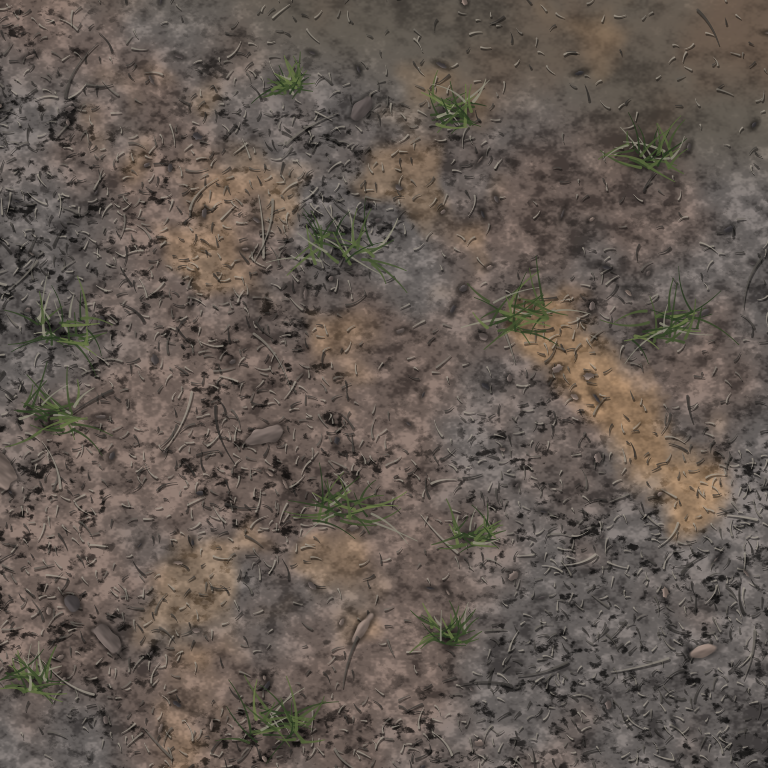
A Shadertoy shader for this texture:

```glsl
const vec3 SOIL_DARK = vec3(0.25, 0.235, 0.23);
const vec3 SOIL_MID = vec3(0.385, 0.365, 0.355);
const vec3 SOIL_LIGHT = vec3(0.52, 0.49, 0.475);
const vec3 SUNLIT = vec3(0.64, 0.51, 0.38);
const vec3 STRAW_PALE = vec3(0.62, 0.59, 0.54);
const vec3 STRAW_DARK = vec3(0.20, 0.19, 0.18);
const vec3 GRASS_DARK = vec3(0.15, 0.21, 0.12);
const vec3 GRASS_LIGHT = vec3(0.42, 0.47, 0.28);
const vec3 CHIP_DARK = vec3(0.24, 0.23, 0.24);
const vec3 CHIP_PALE = vec3(0.57, 0.50, 0.46);
const vec2 SUN_START = vec2(0.71, 0.58);
const vec2 SUN_END = vec2(0.90, 0.35);
const float SUN_WIDTH = 0.065;
const float TUFT_CELLS = 4.0;
const float TUFT_SHARE = 0.65;
const int BLADES = 34;
const float BLADE_LENGTH = 0.075;
const float BLADE_WIDTH = 0.0021;
const float SOFTNESS = 0.0009;

vec3 hash3(vec2 p) {
    vec3 q = fract(p.xyx * vec3(0.1031, 0.1030, 0.0973));
    q += dot(q, q.yxz + 33.33);
    return fract((q.xxy + q.yzz) * q.zyx);
}

float noise(vec2 p) {
    vec2 i = floor(p), f = fract(p);
    f = f * f * (3.0 - 2.0 * f);
    float low = mix(hash3(i).x, hash3(i + vec2(1, 0)).x, f.x);
    float high = mix(hash3(i + vec2(0, 1)).x, hash3(i + vec2(1, 1)).x, f.x);
    return mix(low, high, f.y);
}

float fbm(vec2 p) {
    float sum = 0.0, weight = 0.5;
    for (int i = 0; i < 4; i++) {
        sum += weight * noise(p);
        p = mat2(1.6, 1.2, -1.2, 1.6) * p + 17.3;
        weight *= 0.55;
    }
    return sum / 1.01;
}

float softEdge() {
    return max(SOFTNESS, 0.7 / iResolution.y);
}

mat2 turn(float a) {
    return mat2(cos(a), -sin(a), sin(a), cos(a));
}

// Tapered, bent fibre starting at the origin
float strand(vec2 q, float angle, float len, float bend, float width) {
    q = turn(angle) * q;
    float t = clamp(q.x / len, 0.0, 1.0);
    float d = length(q - len * vec2(t, bend * t * t));
    float w = width * (1.0 - 0.7 * t);
    return 1.0 - smoothstep(w - softEdge(), w + softEdge(), d);
}

// Upper right ground is smooth and bare
float bareness(vec2 p) {
    return smoothstep(0.0, 0.14, p.y + 0.25 * p.x - 0.95 + 0.12 * (noise(p * 7.0) - 0.5));
}

float litterAmount(vec2 p) {
    return smoothstep(0.36, 0.62, fbm(p * 5.5 + 40.0)) * (1.0 - 0.85 * bareness(p));
}

vec3 soil(vec2 p) {
    float bare = bareness(p);
    float litter = litterAmount(p);
    vec2 ground = p * vec2(1.0, 1.3);
    float broad = fbm(ground * 5.0 + 9.0) - 0.5;
    float grain = fbm(ground * 48.0) - 0.5;
    float speckle = noise(ground * 260.0) - 0.5;
    float tone = 0.52 + 0.8 * broad + (1.35 * grain + 0.28 * speckle) * mix(1.0, 0.4, bare) - 0.1 * bare;
    vec3 color = mix(SOIL_DARK, SOIL_MID, smoothstep(0.05, 0.5, tone));
    color = mix(color, SOIL_LIGHT, smoothstep(0.5, 0.95, tone));
    color *= mix(vec3(1.0), vec3(1.08, 0.99, 0.94), smoothstep(0.4, 0.65, fbm(p * 4.0 + 70.0)));
    color *= mix(vec3(1.0), vec3(0.99, 0.97, 0.90), bare);
    float crevice = smoothstep(0.56, 0.78, fbm(ground * 75.0 + 5.0));
    color *= 1.0 - (0.2 + 0.5 * litter) * crevice * (1.0 - bare);

    // Sunlit streak and stray warm spots
    vec2 axis = SUN_END - SUN_START, rel = p - SUN_START;
    float along = clamp(dot(rel, axis) / dot(axis, axis), 0.0, 1.0);
    float edge = length(rel - axis * along) + 0.07 * (fbm(p * 16.0) - 0.5);
    float sun = 1.0 - smoothstep(0.3 * SUN_WIDTH, SUN_WIDTH, edge);
    sun = max(sun, 0.6 * smoothstep(0.66, 0.78, fbm(p * 4.5 + 23.0)));
    return mix(color, SUNLIT * (0.78 + 0.45 * tone), 0.75 * sun);
}

void addStraw(inout vec3 color, vec2 p, float cells, float len, float width, float share) {
    for (int k = 0; k < 9; k++) {
        vec2 cell = floor(p * cells) + vec2(k % 3 - 1, k / 3 - 1);
        vec3 h = hash3(cell + cells * 3.0), g = hash3(cell + cells * 7.0 + 50.0);
        vec2 root = (cell + h.xy) / cells;
        if (h.z > share * (0.25 + litterAmount(root))) continue;
        float size = len * mix(0.35, 1.0, g.y);
        float angle = 6.283 * g.x, bend = 1.2 * (g.z - 0.5);
        vec2 q = p - root;
        color *= 1.0 - 0.4 * strand(q + vec2(-0.001, 0.0025), angle, size, bend, width * 1.4);
        vec3 tint = mix(STRAW_DARK, STRAW_PALE, smoothstep(0.1, 0.8, fract(h.z * 91.7)));
        color = mix(color, tint, 0.75 * strand(q, angle, size, bend, width));
    }
}

// Clods, bark pieces and dry leaf chips
void addChips(inout vec3 color, vec2 p, float cells, float size, float share) {
    for (int k = 0; k < 9; k++) {
        vec2 cell = floor(p * cells) + vec2(k % 3 - 1, k / 3 - 1);
        vec3 h = hash3(cell + cells * 11.0), g = hash3(cell + cells * 5.0 + 90.0);
        if (h.z > share) continue;
        vec2 q = turn(3.14 * g.x) * (p - (cell + h.xy) / cells);
        vec2 extent = size * mix(0.4, 1.0, g.y) * vec2(1.0, mix(0.3, 0.75, g.z));
        float d = (length(q / extent) - 1.0) * extent.y + 0.5 * extent.y * (noise(q / size * 3.0 + cell) - 0.5);
        color *= 1.0 - 0.4 * (1.0 - smoothstep(0.0, 0.006, d));
        float shade = 0.9 + 0.2 * q.y / extent.y + 0.25 * (noise(q * vec2(90.0, 300.0)) - 0.5);
        vec3 tint = mix(CHIP_DARK, CHIP_PALE, fract(g.y * 37.0)) * shade;
        color = mix(color, tint, 1.0 - smoothstep(-softEdge(), softEdge(), d));
    }
}

void addTufts(inout vec3 color, vec2 p) {
    for (int k = 0; k < 9; k++) {
        vec2 cell = floor(p * TUFT_CELLS) + vec2(k % 3 - 1, k / 3 - 1);
        vec3 h = hash3(cell + 31.0);
        vec2 center = (cell + 0.15 + 0.7 * h.xy) / TUFT_CELLS;
        vec2 q = p - center;
        if (h.z > TUFT_SHARE || length(q) > 0.15) continue;
        float size = mix(0.5, 1.0, fract(h.z * 53.0)) * (1.0 - 0.5 * bareness(center));
        float shadow = exp(-dot(q, q * vec2(1.0, 2.2)) / (0.0016 * size * size));
        color *= 1.0 - 0.6 * shadow * smoothstep(0.2, 0.65, fbm(p * 50.0));
        for (int i = 0; i < BLADES; i++) {
            vec3 b = hash3(cell * 9.0 + vec2(i, 3 * i + 7)), c = hash3(cell * 5.0 + vec2(2 * i + 60, i));
            vec2 root = size * vec2(0.09, 0.045) * (vec2(b.x, c.x) - 0.5);
            float angle = mix(-0.7, 3.85, b.y);
            float len = BLADE_LENGTH * size * mix(0.3, 1.0, b.z);
            float blade = strand(q - root, angle, len, 0.9 * (c.y - 0.5), BLADE_WIDTH * mix(0.6, 1.1, c.z));
            vec3 tint = mix(GRASS_DARK, GRASS_LIGHT, c.z * c.z);
            tint = mix(tint, STRAW_PALE, 0.8 * step(0.86, fract(c.x * 17.0)));
            color = mix(color, tint, 0.85 * blade);
        }
    }
}

void mainImage(out vec4 fragColor, in vec2 fragCoord) {
    vec2 p = fragCoord / iResolution.y;
    vec3 color = soil(p);
    addStraw(color, p, 70.0, 0.013, 0.0011, 0.55);
    addStraw(color, p, 34.0, 0.028, 0.0013, 0.45);
    addChips(color, p, 28.0, 0.007, 0.16);
    addChips(color, p, 5.0, 0.032, 0.2);
    addStraw(color, p, 11.0, 0.085, 0.0017, 0.35);
    addTufts(color, p);
    fragColor = vec4(color, 1.0);
}
```
